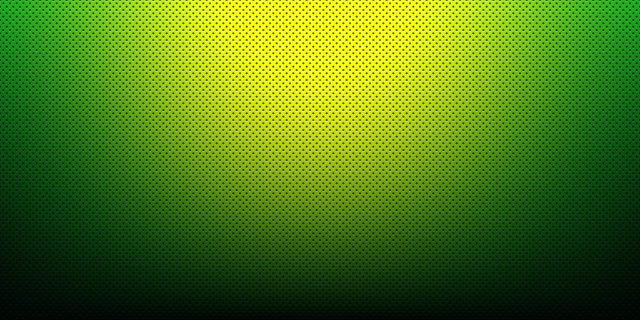
A WebGL 2 fragment shader for this background:

```glsl
#version 300 es
precision highp float;
// Perforated metal sheet with a yellow glow from the top fading to dark green.

uniform vec2 u_resolution;
out vec4 fragColor;

const vec3 YELLOW = vec3(0.99, 1.0, 0.05);
const vec3 GREEN = vec3(0.08, 0.66, 0.11);
const vec3 SHADOW = vec3(0.005, 0.022, 0.010);
const float COLUMNS = 96.0;
const float HOLE_RADIUS = 0.15;

// Hue: an elliptical yellow glow centred on the top edge.
vec3 glowColor(float side, float depth) {
    float reach = length(vec2(side, 0.95 * depth));
    return mix(YELLOW, GREEN, smoothstep(0.22, 1.08, reach));
}

// Brightness: falls off downwards, sooner near the sides.
float sheetLight(float side, float depth) {
    float middle = 1.0 - pow(depth, 2.4);
    float edge = pow(1.0 - depth, 1.4);
    return mix(middle, edge, pow(side, 1.7));
}

// Distance to the nearest point of a staggered grid with unit period.
float staggeredDistance(vec2 p) {
    vec2 straight = fract(p) - 0.5;
    vec2 shifted = fract(p + 0.5) - 0.5;
    return min(length(straight), length(shifted));
}

// Soft round mask, antialiased over the width of one pixel.
float discMask(float dist, float radius, float pixel) {
    return 1.0 - smoothstep(radius - 0.75 * pixel, radius + 0.75 * pixel, dist);
}

void main() {
    vec2 uv = gl_FragCoord.xy / u_resolution;
    float side = abs(2.0 * uv.x - 1.0);
    float depth = clamp(1.0 - uv.y, 0.0, 1.0);

    vec3 color = glowColor(side, depth) * sheetLight(side, depth) + SHADOW;

    // Holes with a faint lit rim on their lower side
    vec2 cell = gl_FragCoord.xy / u_resolution.x * COLUMNS;
    float pixel = COLUMNS / u_resolution.x;
    float hole = discMask(staggeredDistance(cell), HOLE_RADIUS, pixel);
    float rim = discMask(staggeredDistance(cell + vec2(0.0, 0.18)), HOLE_RADIUS, pixel);
    color += 0.12 * rim * (1.0 - hole) * (color + 0.2);
    color = mix(color, color * 0.28 + vec3(0.0, 0.015, 0.04), hole);

    fragColor = vec4(clamp(color, 0.0, 1.0), 1.0);
}
```
